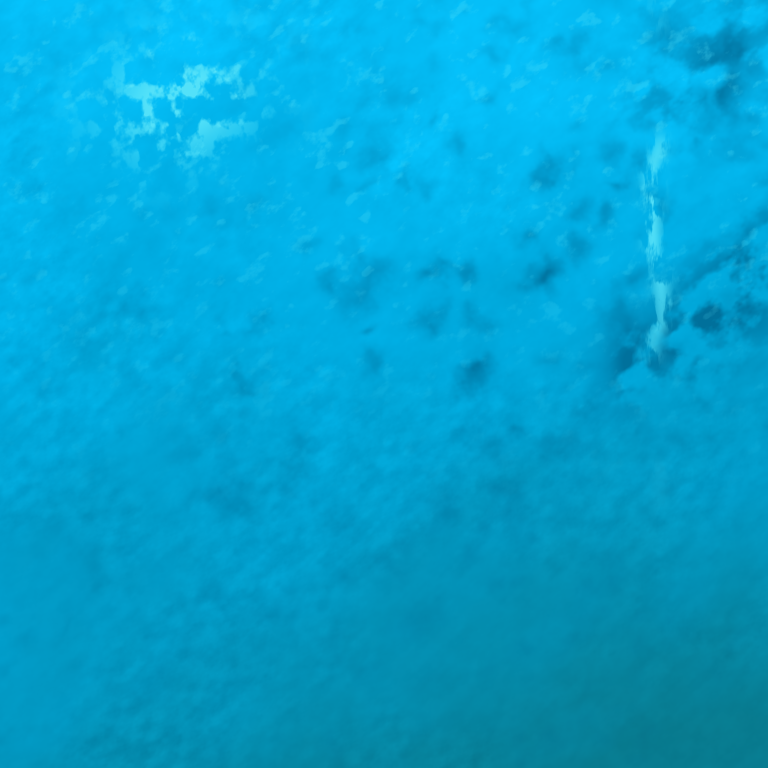
Write a three.js fragment shader that draws this texture.

```glsl
varying vec2 vUv;

const vec3 SUNLIT = vec3(0.02, 0.755, 0.98);
const vec3 AZURE = vec3(0.0, 0.68, 0.89);
const vec3 CERULEAN = vec3(0.005, 0.61, 0.785);
const vec3 TEAL = vec3(0.015, 0.55, 0.68);
const vec3 DEEP = vec3(0.03, 0.485, 0.565);
const vec3 SHADOW = vec3(0.0, 0.37, 0.53);
const vec3 FOAM = vec3(0.36, 0.90, 0.98);

float hash(vec2 p) {
  return fract(sin(dot(p, vec2(127.1, 311.7))) * 43758.5453);
}

float noise(vec2 p) {
  vec2 i = floor(p);
  vec2 f = fract(p);
  f = f * f * f * (f * (f * 6.0 - 15.0) + 10.0);
  float low = mix(hash(i), hash(i + vec2(1.0, 0.0)), f.x);
  float high = mix(hash(i + vec2(0.0, 1.0)), hash(i + vec2(1.0, 1.0)), f.x);
  return mix(low, high, f.y);
}

float fbm(vec2 p) {
  float sum = 0.0;
  float gain = 0.5;
  for (int i = 0; i < 4; i++) {
    sum += gain * noise(p);
    p = mat2(1.6, 1.2, -1.2, 1.6) * p + 7.3;
    gain *= 0.5;
  }
  return sum / 0.9375;
}

vec2 turn(vec2 p, float angle) {
  float c = cos(angle);
  float s = sin(angle);
  return vec2(c * p.x + s * p.y, c * p.y - s * p.x);
}

// Soft elliptical region, 1 at its centre
float region(vec2 p, vec2 centre, vec2 radius, float angle) {
  vec2 q = turn(p - centre, angle) / radius;
  return exp(-dot(q, q));
}

// Five water colours, evenly spaced along depth
vec3 waterColour(float depth) {
  float t = clamp(depth, 0.0, 1.0) * 4.0;
  vec3 c = mix(SUNLIT, AZURE, clamp(t, 0.0, 1.0));
  c = mix(c, CERULEAN, clamp(t - 1.0, 0.0, 1.0));
  c = mix(c, TEAL, clamp(t - 2.0, 0.0, 1.0));
  return mix(c, DEEP, clamp(t - 3.0, 0.0, 1.0));
}

// Scattered blurred spots with ragged outlines
float spots(vec2 p, float cells, float density) {
  vec2 g = p * cells;
  g += 0.9 * (vec2(fbm(p * 26.0), fbm(p * 26.0 + 31.0)) - 0.5);
  vec2 home = floor(g);
  float sum = 0.0;
  for (int y = -1; y <= 1; y++) {
    for (int x = -1; x <= 1; x++) {
      vec2 id = home + vec2(float(x), float(y));
      vec2 centre = id + 0.2 + 0.6 * vec2(hash(id + 3.1), hash(id + 8.7));
      float size = mix(0.16, 0.34, hash(id + 15.2));
      float present = step(hash(id + 21.4), density);
      float strength = mix(0.45, 1.0, hash(id + 27.9));
      sum += present * strength * region(g, centre, vec2(size * 1.3, size), 0.6);
    }
  }
  return min(sum, 1.0);
}

// Bright crests where the noise peaks
float crests(vec2 p, float level) {
  return smoothstep(level, level + 0.22, fbm(p));
}

void main() {
  vec2 uv = vUv;
  vec2 slant = turn(uv, 0.7);

  // Depth gradient with broad, slanted clouds
  float drop = 1.0 - uv.y;
  float depth = pow(drop, 1.3) * (0.70 + 0.36 * uv.x);
  depth += 0.24 * (fbm(slant * vec2(3.0, 5.0) + 4.0) - 0.5);
  depth += 0.12 * (fbm(slant * vec2(11.0, 15.0)) - 0.5);
  vec3 colour = waterColour(depth);

  // Fine soft ripples
  float ripple = fbm(slant * vec2(50.0, 74.0) + 12.0) - 0.5;
  float rough = 0.5 + smoothstep(0.35, 0.7, fbm(uv * 5.0 + 19.0));
  colour += vec3(0.01, 0.065, 0.07) * ripple * rough;

  // Dark spots gather along a band right of the middle
  float band = region(uv, vec2(0.66, 0.64), vec2(0.42, 0.24), 0.75);
  float shade = spots(uv + 1.7, 13.0, 0.42) * (0.10 + 0.65 * band);
  shade += spots(uv + 5.3, 25.0, 0.28) * (0.12 + 0.45 * band);

  // Ragged shadows by the right edge
  float reef = region(uv, vec2(0.95, 0.61), vec2(0.16, 0.06), 0.75);
  reef += 0.6 * region(uv, vec2(0.92, 0.91), vec2(0.14, 0.06), 0.85);
  reef += 0.6 * region(uv, vec2(0.82, 0.53), vec2(0.03, 0.04), 0.0);
  shade += 1.2 * reef * smoothstep(0.34, 0.70, fbm(slant * vec2(24.0, 34.0) + 2.0));
  colour = mix(colour, SHADOW, 0.75 * min(shade, 1.0));

  // Foam patch at upper left, thin broken streak at right
  float patchMask = region(uv, vec2(0.235, 0.87), vec2(0.10, 0.075), 0.3);
  float foam = 1.1 * patchMask * crests(uv * vec2(52.0, 42.0), 0.50);
  float bend = 0.016 * (noise(vec2(uv.y * 22.0, 2.0)) - 0.5);
  vec2 along = uv + vec2(bend, 0.0);
  float streak = region(along, vec2(0.855, 0.71), vec2(0.013, 0.21), 0.0);
  float gaps = smoothstep(0.3, 0.65, noise(vec2(uv.y * 14.0, 5.0)));
  foam += 0.85 * streak * gaps * crests(uv * vec2(85.0, 34.0) + 6.0, 0.44);

  // Small glints, mostly near the top
  float glint = crests(slant * vec2(46.0, 70.0) + 40.0, 0.61);
  foam += 0.26 * glint * smoothstep(0.25, 0.9, uv.y);
  colour = mix(colour, FOAM, min(foam, 0.9));

  gl_FragColor = vec4(clamp(colour, 0.0, 1.0), 1.0);
}
```
